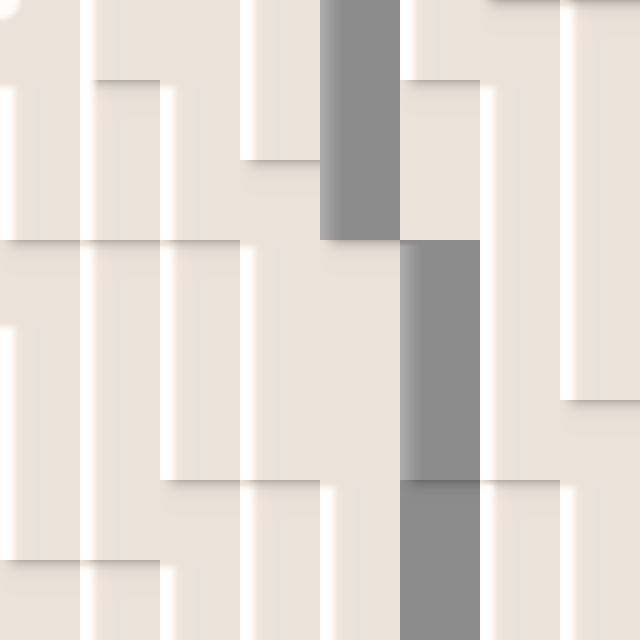
Write a Shadertoy shader that draws this background.

```glsl
// Overlapping cream panels with lit left edges, soft drop shadows and two grey bars.

const float GRID = 8.0;                            // columns and rows on the canvas
const vec3 CREAM = vec3(0.920, 0.886, 0.851);
const vec3 PEACH = vec3(0.945, 0.900, 0.862);
const vec3 PALE_LINE = vec3(0.906, 0.890, 0.874);
const vec3 WHITE = vec3(1.0, 0.998, 0.990);
const vec3 GREY = vec3(0.548);
const vec3 GREY_LIGHT = vec3(0.665);
const vec2 GLOW_FADE = vec2(0.10, 0.25);           // lit edge, in cells
const float GLOW_START = 0.17;                     // soft upper end of a lit edge
const float CORNER_RADIUS = 0.24;
const float SHADOW_STRENGTH = 0.25;
const float SHADOW_LENGTH = 0.075;
const int SAMPLES = 2;

// Rows where each column steps down; the first entry is the column off the left side.
const vec3 STEPS[9] = vec3[9](
    vec3(1, 4, 9), vec3(3, 7, 9), vec3(1, 3, 7), vec3(3, 6, 9), vec3(2, 6, 9),
    vec3(3, 3, 9), vec3(1, 6, 6), vec3(0, 6, 9), vec3(0, 5, 9));
const float BASE_DEPTH[9] = float[9](0., 0., -2., -2., -3., -4., -5., -6., -7.);

// Depth of a column at row y, with crisp steps.
float depthAt(int column, float y) {
    return BASE_DEPTH[column] + dot(step(STEPS[column], vec3(y)), vec3(1.0));
}

// Depth with each step eased in, so that light starts softly below it.
float softDepthAt(int column, float y) {
    vec3 eased = smoothstep(STEPS[column], STEPS[column] + GLOW_START, vec3(y));
    return BASE_DEPTH[column] + dot(eased, vec3(1.0));
}

// Shadow falling below the steps of a column.
float shadowAt(int column, vec2 local, float y) {
    vec3 below = vec3(y) - STEPS[column];
    vec3 fall = step(vec3(0.0), below) * exp(-max(below, 0.0) / SHADOW_LENGTH);
    float strongest = max(fall.x, max(fall.y, fall.z));
    return strongest * smoothstep(-0.02, 0.28, local.x);
}

// Colour at p, in cells from the upper left.
vec3 panels(vec2 p) {
    float cell = clamp(floor(p.x), 0.0, GRID - 1.0);
    int column = int(cell) + 1;
    vec2 local = vec2(p.x - cell, fract(p.y));

    // Grey bars: upper part of one column, lower part of the next
    bool grey = (cell == 4.0 && p.y < 3.0) || (cell == 5.0 && p.y >= 3.0);
    vec3 color = grey ? GREY : CREAM;

    // Light from the deeper left neighbour
    float lit = clamp(softDepthAt(column - 1, p.y) - depthAt(column, p.y), 0.0, 1.0);
    float glow = lit * (1.0 - smoothstep(GLOW_FADE.x, GLOW_FADE.y, local.x));
    if (grey) {
        glow = lit * (1.0 - smoothstep(0.0, 0.30, local.x));
    } else {
        float warm = 1.0 - smoothstep(0.22, 0.42, local.x);
        float line = 1.0 - smoothstep(0.0, 0.035, abs(local.x - 0.48));
        color = mix(color, PEACH, lit * warm);
        color = mix(color, PALE_LINE, 0.7 * lit * line);
    }

    // Shadow first, then the lit edge over it
    color *= 1.0 - SHADOW_STRENGTH * shadowAt(column, local, p.y) * vec3(0.97, 1.0, 1.0);
    color = mix(color, grey ? GREY_LIGHT : WHITE, glow);

    // Rounded light in the upper left corner
    float corner = 1.0 - smoothstep(CORNER_RADIUS - 0.07, CORNER_RADIUS + 0.07, length(p));
    return mix(color, WHITE, corner);
}

void mainImage(out vec4 fragColor, in vec2 fragCoord) {
    // Average a small block of samples to smooth the panel edges
    vec3 sum = vec3(0.0);
    for (int j = 0; j < SAMPLES; j++) {
        for (int i = 0; i < SAMPLES; i++) {
            vec2 offset = (vec2(i, j) + 0.5) / float(SAMPLES) - 0.5;
            vec2 uv = (fragCoord + offset) / iResolution.xy;
            sum += panels(vec2(uv.x, 1.0 - uv.y) * GRID);
        }
    }
    fragColor = vec4(sum / float(SAMPLES * SAMPLES), 1.0);
}
```
